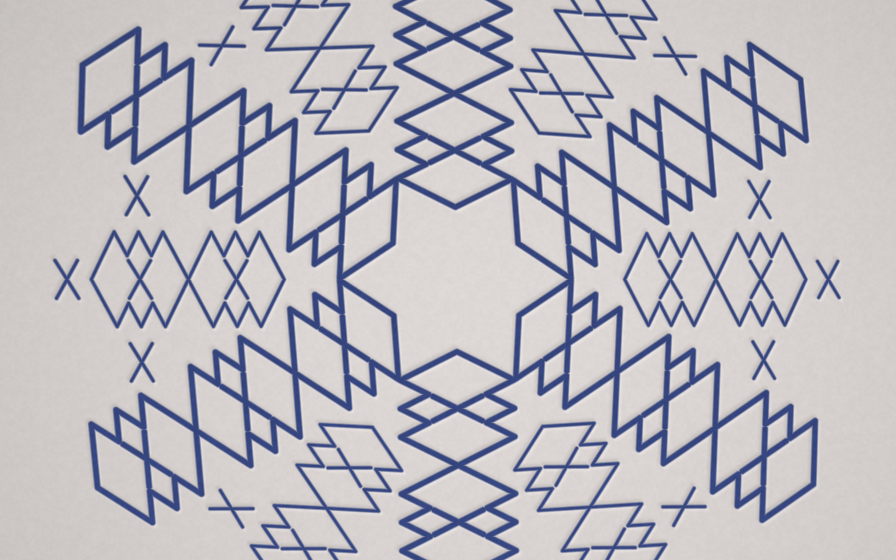
This pattern is drawn by a Shadertoy shader. Its source:

```glsl
// A six-fold star of linked, notched diamonds, pressed in blue ink into pale paper.
// The plane is folded into 60 degree sectors, so one heavy and one fine arm make
// the whole star; a shifted copy of the ink gives the pressed rim its light and shade.

const float SECTOR = 1.04719755;           // sixth of a turn
const vec3 PAPER = vec3(0.848, 0.828, 0.818);
const vec3 INK = vec3(0.205, 0.265, 0.485);

float hash(vec2 p) {
    vec3 q = fract(vec3(p.xyx) * 0.1031);
    q += dot(q, q.yzx + 33.33);
    return fract((q.x + q.y) * q.z);
}

float valueNoise(vec2 p) {
    vec2 cell = floor(p), f = fract(p);
    f = f * f * (3.0 - 2.0 * f);
    float low = mix(hash(cell), hash(cell + vec2(1, 0)), f.x);
    float high = mix(hash(cell + vec2(0, 1)), hash(cell + vec2(1, 1)), f.x);
    return mix(low, high, f.y);
}

float segment(vec2 p, vec2 a, vec2 b) {
    vec2 ap = p - a, ab = b - a;
    return length(ap - ab * clamp(dot(ap, ab) / dot(ab, ab), 0.0, 1.0));
}

// X whose strokes reach the corner point 'tip' in every quadrant
float crossMark(vec2 p, vec2 tip) {
    return segment(abs(p), vec2(0), tip);
}

// Rotate p into the nearest of six sectors, with the arm axis along +x
vec2 foldSector(vec2 p, float phase) {
    float angle = atan(p.y, p.x) - phase;
    angle -= SECTOR * floor(angle / SECTOR + 0.5);
    return length(p) * vec2(cos(angle), sin(angle));
}

// Row of diamonds along +x, each with three teeth per side and an X inside
float diamondChain(vec2 p, float start, float count, vec2 size, vec2 mark) {
    float index = clamp(floor((p.x - start) / size.x), 0.0, count - 1.0);
    p.x -= start + (index + 0.5) * size.x;
    vec2 q = abs(p);
    vec2 shoulder = size * vec2(0.25, 1.0);
    vec2 notch = size * vec2(0.125, 0.5);
    float d = segment(q, vec2(size.x * 0.5, 0.0), shoulder);
    d = min(d, segment(q, shoulder, notch));
    d = min(d, segment(q, notch, vec2(0.0, size.y)));
    return min(d, crossMark(p, mark));
}

// Slight lean and uneven stretch of the sheet
vec2 sheetWarp(vec2 p) {
    p.x += 0.011 * p.y;
    return p * (1.0 + 0.0033 * p.x + 0.00055 * p.x * p.y);
}

// Signed distance to all inked lines
float starDistance(vec2 p) {
    p = sheetWarp(p);
    vec2 heavy = foldSector(p, SECTOR * 0.5);
    vec2 fine = foldSector(p, 0.0);
    vec2 mark = vec2(0.19, 0.33);

    float heavyLine = diamondChain(heavy, 1.29, 3.0, vec2(2.03, 1.02), vec2(0.22, 0.44));
    float fineLine = diamondChain(fine, 3.04, 2.0, vec2(1.667, 0.83), mark);

    // Loose marks beyond the tip and on both sides of each fine arm
    fineLine = min(fineLine, crossMark(fine - vec2(6.79, 0.0), mark));
    fineLine = min(fineLine, crossMark(vec2(fine.x - 5.55, abs(fine.y) - 1.46), mark));
    return min(heavyLine - 0.052, fineLine - 0.031);
}

float coverage(float d, float blur) {
    return 1.0 - smoothstep(-blur, blur, d);
}

void mainImage(out vec4 fragColor, in vec2 fragCoord) {
    // Canvas is ten units high, star centre close to the middle
    vec2 p = (fragCoord - 0.5 * iResolution.xy) * 10.0 / iResolution.y;
    vec2 star = p - vec2(0.146, 0.01);
    float pixel = 10.0 / iResolution.y;

    // Paper: soft falloff of light plus fibre grain
    float falloff = 0.0009 * dot(p, p) + 0.0035 * max(p.y, 0.0) - 0.0015 * p.x;
    float grain = valueNoise(p * 22.0) + 0.6 * valueNoise(p * 9.0 + 17.0) - 0.8;
    vec3 color = PAPER * (1.02 - falloff + 0.02 * grain);

    // Pressed rim: shade above left, light below right
    vec2 rim = vec2(0.035, -0.045);
    float shade = coverage(starDistance(star + rim), 0.06);
    float light = coverage(starDistance(star - rim), 0.04);
    color *= 1.0 - 0.10 * shade;
    color += 0.05 * light * (1.0 - shade);

    // Ink with a little unevenness
    float ink = coverage(starDistance(star), 0.012 + 0.6 * pixel);
    vec3 inkColor = INK * (1.0 + 0.08 * grain - 0.008 * p.y);
    fragColor = vec4(mix(color, inkColor, ink), 1.0);
}
```
